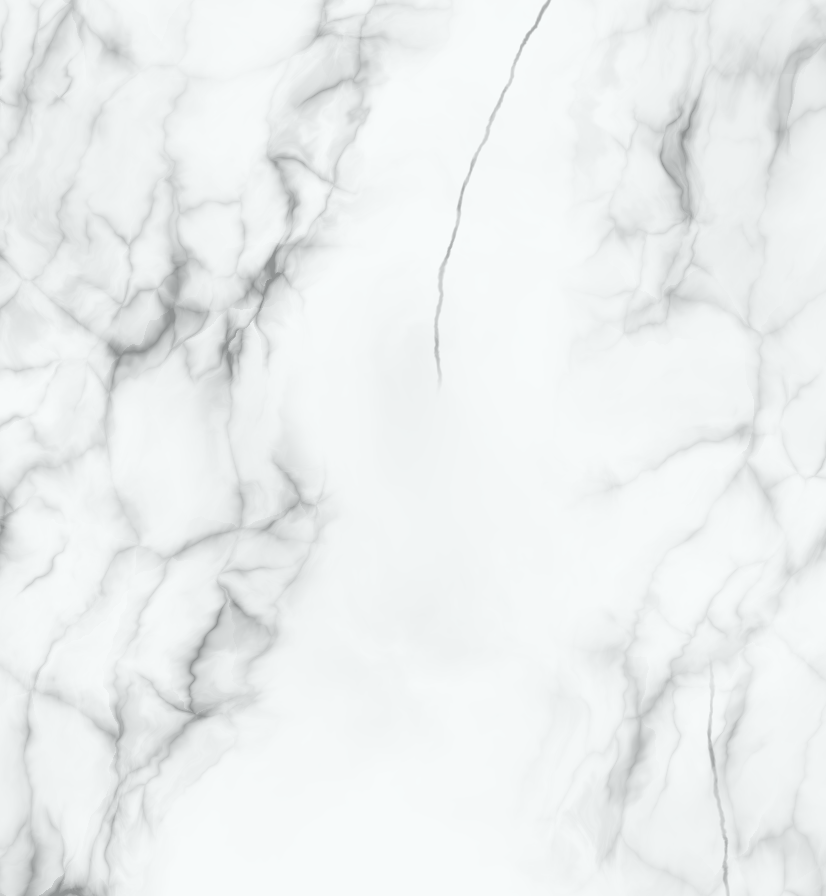
Write a WebGL 1 fragment shader that draws this texture.

```glsl
precision highp float;

uniform vec2 u_resolution;

vec2 hash2(vec2 p) {
  p = vec2(dot(p, vec2(127.1, 311.7)), dot(p, vec2(269.5, 183.3)));
  return fract(sin(p) * 43758.55);
}

// Layered, self-bending sines, roughly -1 to 1
float cloud(vec2 p) {
  float sum = 0.0;
  float amplitude = 0.5;
  for (int i = 0; i < 6; i++) {
    sum += amplitude * sin(p.x) * sin(p.y);
    p = mat2(1.5, 1.15, -1.15, 1.5) * p + 0.7 * sin(p.yx + 1.3) + 2.1;
    amplitude *= 0.57;
  }
  return sum;
}

// Distance to the border between the two nearest cells
float cellBorder(vec2 p) {
  vec2 cell = floor(p);
  vec2 near = vec2(8.0);
  vec2 next = vec2(8.0);
  for (int y = -1; y <= 1; y++) {
    for (int x = -1; x <= 1; x++) {
      vec2 id = cell + vec2(float(x), float(y));
      vec2 r = id + 0.1 + 0.8 * hash2(id) - p;
      if (dot(r, r) < dot(near, near)) {
        next = near;
        near = r;
      } else if (dot(r, r) < dot(next, next)) {
        next = r;
      }
    }
  }
  return dot(0.5 * (near + next), normalize(next - near));
}

float blob(vec2 p, vec2 center, vec2 size) {
  vec2 d = (p - center) / size;
  return exp(-dot(d, d));
}

// Thin line across offset, faded at both ends of its height range
float crack(float offset, float y, float low, float high) {
  float ends = smoothstep(low, low + 0.08, y) * (1.0 - smoothstep(high - 0.08, high, y));
  return ends * (1.0 - smoothstep(0.0005, 0.0035, abs(offset)));
}

void main() {
  vec2 p = gl_FragCoord.xy / u_resolution.y;
  p.x *= 0.922 * u_resolution.y / u_resolution.x;

  vec2 bend = vec2(cloud(p * 9.0), cloud(p * 9.0 + 17.0));
  vec2 w = p + 0.045 * bend;
  float patches = cloud(p * 13.0 + 5.0);
  float grain = cloud(vec2(p.x - 0.3 * p.y, 0.6 * p.y) * 45.0 + 3.0 * bend);

  // Where the veins gather
  float spine = 0.28 + 0.13 * smoothstep(0.6, 1.0, p.y)
    - 0.17 * (1.0 - smoothstep(0.0, 0.3, p.y)) + 0.02 * sin(p.y * 19.0);
  float side = w.x - spine;
  float band = exp(-pow(side / 0.045, 2.0)) * (1.0 - 0.5 * smoothstep(0.85, 1.0, p.y));
  float left = 1.0 - smoothstep(-0.03, 0.09, side);
  left *= 1.0 - 0.8 * blob(p, vec2(0.27, 0.96), vec2(0.1, 0.14));
  float right = smoothstep(0.62, 0.76, w.x);
  float knots = blob(w, vec2(0.74, 0.87), vec2(0.08, 0.12))
    + 0.7 * blob(w, vec2(0.66, 0.12), vec2(0.06, 0.1))
    + 0.6 * blob(w, vec2(0.03, 0.7), vec2(0.12, 0.17))
    + 0.4 * blob(w, vec2(0.7, 0.45), vec2(0.06, 0.03));
  float density = 0.75 * left + 0.55 * band + 0.5 * right + 0.6 * knots;
  float strength = smoothstep(-0.45, 0.5, patches);

  // Tall, leaning cells at two sizes
  vec2 q = vec2(w.x - 0.25 * w.y, 0.6 * w.y);
  float coarse = cellBorder(q * 7.5 + 3.0);
  float fine = cellBorder(q * 17.0 + 0.12 * bend + 9.0);
  float veins = exp(-coarse / (0.025 + 0.04 * strength)) * (0.1 + 0.19 * strength);
  veins += exp(-fine / 0.06) * 0.19 * smoothstep(-0.1, 0.5, patches + 0.4 * band + 0.3 * knots);
  veins += exp(-coarse / 0.2) * 0.07 * (0.6 + 0.6 * grain);
  float shade = density * veins * (0.9 + 0.7 * grain);
  shade += (0.6 * band + 0.5 * knots) * 0.13 * smoothstep(-0.2, 0.6, grain);

  // Pale washes
  float wash = 0.25 + 0.5 * left + 0.5 * right
    + blob(p, vec2(0.45, 0.75), vec2(0.06, 0.25))
    + 0.7 * blob(p, vec2(0.49, 0.27), vec2(0.14, 0.1));
  shade += 0.045 * wash * smoothstep(-0.4, 0.6, cloud(p * 7.0 + 2.0 + 0.5 * bend));

  // Long cracks
  float rise = max(p.y - 0.57, 0.0);
  float wobble = 0.008 * cloud(p * 30.0);
  float broken = 0.16 + 0.14 * smoothstep(-0.2, 0.4, cloud(p * 50.0));
  shade += broken * crack(p.x - 0.485 - 0.7 * rise * rise + wobble, p.y, 0.55, 1.1);
  shade += 0.8 * broken * crack(p.x - 0.81 + 0.08 * p.y + wobble, p.y, -0.1, 0.28);

  float light = 0.976 - min(max(shade, 0.0), 0.4);
  gl_FragColor = vec4(vec3(light) + vec3(-0.008, 0.004, 0.004), 1.0);
}
```
